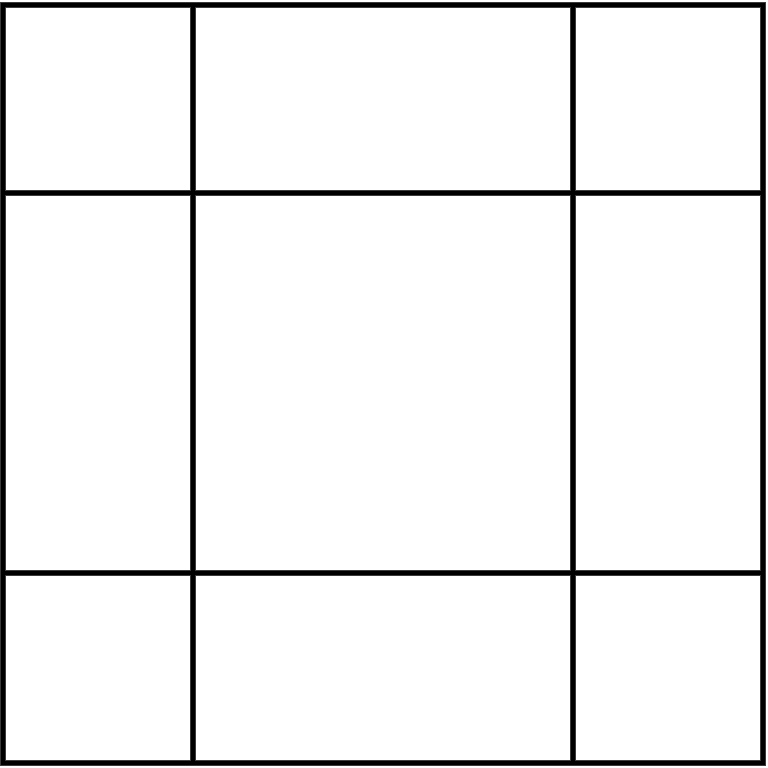
This pattern is drawn by a WebGL 2 fragment shader. Its source:

```glsl
#version 300 es
precision highp float;

uniform vec2 u_resolution;
out vec4 fragColor;

const vec3 PAPER = vec3(1.0);
const vec3 INK = vec3(0.0);
const float HALF_WIDTH = 0.0036;
// Line centres in canvas units, from the lower left
const vec4 COLUMNS = vec4(0.0039, 0.2513, 0.7461, 0.9935);
const vec4 ROWS = vec4(0.0065, 0.2539, 0.7487, 0.9935);

// Distance to the nearest line centre along one axis
float nearestLine(float p, vec4 centres) {
    vec4 d = abs(vec4(p) - centres);
    return min(min(d.x, d.y), min(d.z, d.w));
}

// Signed distance to an axis-aligned box
float boxDistance(vec2 p, vec2 low, vec2 high) {
    vec2 d = abs(p - 0.5 * (low + high)) - 0.5 * (high - low);
    return length(max(d, 0.0)) + min(max(d.x, d.y), 0.0);
}

// Antialiased fill, with edges one pixel wide
float coverage(float distanceToEdge, float pixel) {
    return clamp(0.5 - distanceToEdge / pixel, 0.0, 1.0);
}

void main() {
    vec2 uv = gl_FragCoord.xy / u_resolution;
    float pixel = 1.0 / min(u_resolution.x, u_resolution.y);

    // Grid lines in both directions
    float grid = min(nearestLine(uv.x, COLUMNS), nearestLine(uv.y, ROWS)) - HALF_WIDTH;

    // Outer border trims the line ends
    vec2 low = vec2(COLUMNS.x, ROWS.x) - HALF_WIDTH;
    vec2 high = vec2(COLUMNS.w, ROWS.w) + HALF_WIDTH;
    float frame = boxDistance(uv, low, high);

    float ink = coverage(max(grid, frame), pixel);
    fragColor = vec4(mix(PAPER, INK, ink), 1.0);
}
```
